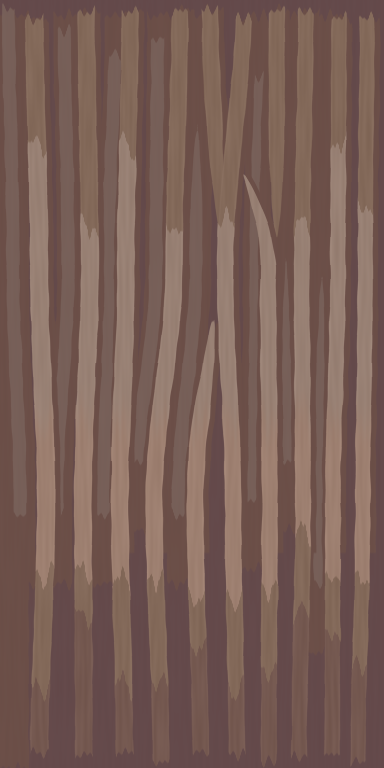
This texture is drawn by a WebGL 2 fragment shader. Its source:

```glsl
#version 300 es
precision highp float;
// Ten wavering painted trunks over fainter strokes on a plum and umber ground.

uniform vec2 u_resolution;
out vec4 fragColor;

// Centre of each trunk at four heights, from bottom to top
const vec4 TRUNKS[12] = vec4[12](
  vec4(.102, .120, .102, .089), vec4(.219, .216, .234, .224),
  vec4(.325, .312, .328, .339), vec4(.420, .401, .453, .469),
  vec4(.523, .508, .562, .562), vec4(.570, .570, .573, .547),
  vec4(.617, .607, .586, .635), vec4(.720, .720, .720, .721),
  vec4(.700, .703, .698, .474), vec4(.779, .789, .786, .797),
  vec4(.865, .867, .880, .883), vec4(.932, .945, .951, .956));

// Faint strokes behind, and the heights where each starts and ends
const vec4 SHADES[8] = vec4[8](
  vec4(.060, .052, .034, .022), vec4(.146, .148, .177, .167),
  vec4(.266, .268, .281, .302), vec4(.365, .352, .406, .411),
  vec4(.464, .464, .510, .518), vec4(.656, .656, .661, .677),
  vec4(.750, .748, .745, .760), vec4(.830, .828, .838, .849));
const vec2 SHADE_SPANS[8] = vec2[8](
  vec2(.33, .99), vec2(.33, .96), vec2(.33, .93), vec2(.40, .95),
  vec2(.33, .83), vec2(.35, .90), vec2(.40, .66), vec2(.24, .64));

float hash(float n) { return fract(sin(n * 91.7) * 4375.5); }

vec2 gradient(vec2 cell) {
  float a = 6.2832 * fract(sin(dot(cell, vec2(127.1, 311.7))) * 4375.5);
  return vec2(cos(a), sin(a));
}

float noise(vec2 p) {
  vec2 i = floor(p), f = fract(p), u = f * f * (3.0 - 2.0 * f);
  vec2 e = vec2(1, 0);
  return mix(
    mix(dot(gradient(i), f), dot(gradient(i + e), f - e), u.x),
    mix(dot(gradient(i + e.yx), f - e.yx), dot(gradient(i + 1.0), f - 1.0), u.x), u.y);
}

// Smooth path through its four heights
float centre(vec4 path, float y) {
  float x = mix(path.x, path.y, smoothstep(0.0, 0.35, y));
  x = mix(x, path.z, smoothstep(0.35, 0.65, y));
  return mix(x, path.w, smoothstep(0.65, 1.0, y));
}

// Antialiased step, in fractions of the canvas
float cover(float d) { return smoothstep(-0.7, 0.7, d * u_resolution.x); }

// Brush stroke with uneven sides, bristled ends and tapered forks
float stroke(vec2 p, float x, vec2 span, float halfWidth, float seed) {
  float bristle = 0.018 * noise(vec2(p.x * 75.0, seed));
  float side = sign(p.x - x);
  float wobble = 0.0035 * noise(vec2(seed * 7.3 + side * 3.0, p.y * 32.0))
               + 0.002 * noise(vec2(seed + side, floor(p.y * 55.0) * 0.7));
  if (span.y < 0.9) halfWidth *= sqrt(clamp((span.y - p.y) / 0.13, 0.0, 1.0));
  if (span.x > 0.5) halfWidth *= sqrt(clamp((p.y - span.x) / 0.13, 0.0, 1.0));
  return cover(halfWidth + wobble - abs(p.x - x))
       * cover(p.y - span.x + bristle) * cover(span.y - p.y + bristle);
}

void main() {
  vec2 p = gl_FragCoord.xy / u_resolution;
  float grain = noise(p * vec2(110.0, 14.0));

  vec3 plum = vec3(.392, .288, .292), umber = vec3(.420, .308, .280);
  vec3 faint = vec3(.470, .380, .352), tan_ = vec3(.512, .410, .348);
  vec3 ash = vec3(.595, .502, .452), rose = vec3(.615, .498, .438);
  vec3 bark = vec3(.455, .345, .312);

  // Umber bands on the plum ground
  vec3 color = plum;
  color = mix(color, umber, stroke(p, 0.0, vec2(0.0, 0.98), 0.075, 40.0));
  for (int i = 0; i < 8; i++) {
    float x = centre(SHADES[i], p.y) + 0.006;
    vec2 span = vec2(SHADE_SPANS[i].x - 0.09, 0.98);
    color = mix(color, umber, stroke(p, x, span, 0.034, float(i) + 50.0));
  }

  // Faint strokes
  for (int i = 0; i < 8; i++) {
    float width = i < 5 ? 0.017 : 0.011;
    float m = stroke(p, centre(SHADES[i], p.y), SHADE_SPANS[i], width, float(i) + 20.0);
    color = mix(color, faint, m * 0.9);
  }

  // Trunks: bark and tan at the foot, rose and ash in the middle, tan above
  for (int i = 0; i < 12; i++) {
    float k = float(i), x = centre(TRUNKS[i], p.y);
    vec2 span = vec2(0.008, 0.975) + 0.012 * vec2(hash(k + 3.0), hash(k));
    if (i == 4) span.y = 0.585;
    if (i == 5) span.x = 0.70;
    if (i == 7) span.x = 0.69;
    if (i == 8) span.y = 0.775;
    float width = mix(0.0245, 0.0195, x);

    // Umber edge on the right
    float edge = stroke(p, x + 0.014, span, width, k + 70.0);
    color = mix(color, umber, edge * cover(p.y - 0.28));

    // Ragged changes of paint along the trunk
    float h = p.y + 0.045 * noise(vec2(p.x * 48.0, k * 3.7))
                  + 0.012 * noise(vec2(p.x * 130.0, p.y * 20.0));
    vec3 paint = mix(bark, tan_, cover(h - 0.10 - 0.12 * hash(k + 8.0)));
    vec3 pale = mix(rose, ash, smoothstep(0.42, 0.49, h + 0.03 * grain));
    float low = 0.31 - 0.09 * hash(k + 1.0);
    if (i < 3 || i > 9) low = 0.25;
    float high = i == 7 ? 0.65 : 0.70 + 0.12 * hash(k + 5.0);
    paint = mix(paint, pale, cover(h - low) * cover(high - h));

    // Thin lighter rim and dry bristle streaks
    float rim = smoothstep(0.004, 0.0, abs(abs(p.x - x) - width + 0.002));
    paint += 0.018 * rim + 0.022 * grain;
    color = mix(color, paint, stroke(p, x, span, width, k));
  }

  fragColor = vec4(color + 0.008 * grain, 1.0);
}
```
